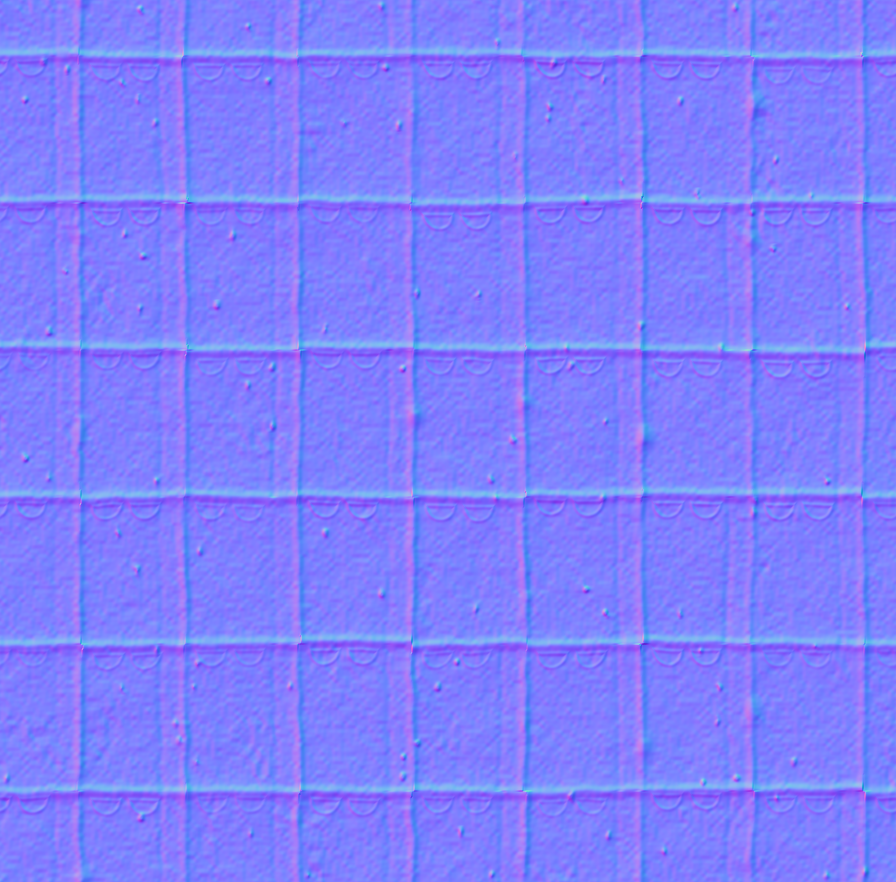
Give the GLSL for this texture map, as a Shadertoy shader.

```glsl
// Tiling normal map of worn roof tiles: 8 columns by 6 rows with paired scallops under each lip.

const vec2  TILES = vec2(8.0, 6.0);
const float TILE_HEIGHT = 1.3125;             // lengths are in column widths
const vec2  JOINT_ORIGIN = vec2(0.688, 0.619);
const float COLUMN_JITTER = 0.09;
const float SEAM_SLANT = 0.07;
const float LINE_JITTER = 0.045;
const float SEAM_DEPTH = 0.020;
const float LIP_DEPTH = 0.031;
const float FOLD_HEIGHT = 0.008;
const float FOLD_OFFSET = 0.21;
const float SCALLOP_RADIUS = 0.125;
const float SCALLOP_DEPTH = 0.0055;
const float GRAIN = 0.0050;
const float LUMP_CHANCE = 0.20;
const float CHIP_CHANCE = 0.04;
const float MIN_STEP = 0.009;                 // slope sampling distance

float hash(vec2 p) {
    vec3 q = fract(p.xyx * 0.1031);
    q += dot(q, q.yzx + 33.33);
    return fract((q.x + q.y) * q.z);
}

// Random value per tile, wrapped at the canvas edges
float tileHash(vec2 id, float seed) {
    return hash(mod(id, TILES) + seed * vec2(17.0, 29.0));
}

// Value noise that wraps after a whole number of cells
float noise(vec2 p, vec2 period) {
    vec2 i = floor(p), f = fract(p);
    f = f * f * (3.0 - 2.0 * f);
    vec2 a = mod(i, period), b = mod(i + 1.0, period);
    return mix(mix(hash(a), hash(vec2(b.x, a.y)), f.x),
               mix(hash(vec2(a.x, b.y)), hash(b), f.x), f.y) - 0.5;
}

float tiledNoise(vec2 uv, vec2 cells) { return noise(uv * cells, cells); }

float bell(float d, float width) { return exp(-d * d / (width * width)); }

// Sideways drift of a vertical seam
float seamShift(float seam, vec2 g) {
    float column = (tileHash(vec2(seam, 0.0), 1.0) - 0.5) * COLUMN_JITTER;
    float slant = (tileHash(vec2(seam, floor(g.y)), 2.0) - 0.5) * SEAM_SLANT;
    float wobble = noise(vec2(seam, g.y * 6.0), TILES * vec2(1.0, 6.0));
    return column + slant * (fract(g.y) - 0.5) + 0.025 * wobble;
}

// Plaster grain, streaks, rough patches and chips
float surface(vec2 uv) {
    float fine = tiledNoise(uv, vec2(200.0, 196.0));
    float h = GRAIN * fine + 0.006 * tiledNoise(uv, vec2(88.0, 84.0));
    h += 0.010 * tiledNoise(uv, vec2(26.0, 24.0));
    h += 0.004 * tiledNoise(uv, vec2(80.0, 14.0));
    float patchy = smoothstep(0.22, 0.42, tiledNoise(uv, vec2(34.0, 12.0)));
    h += 0.014 * patchy * tiledNoise(uv, vec2(130.0, 90.0));

    vec2 cells = vec2(48.0, 47.0), c = uv * cells;
    vec2 id = mod(floor(c), cells);
    vec2 jitter = vec2(hash(id + 71.0), hash(id + 113.0)) - 0.5;
    float d = length((fract(c) - 0.5 - 0.4 * jitter) * vec2(1.3, 0.9)) + 0.12 * fine;
    return h - 0.016 * step(hash(id + 37.0), CHIP_CHANCE) * bell(d, 0.17);
}

float height(vec2 p) {
    vec2 uv = p / (TILES * vec2(1.0, TILE_HEIGHT));
    vec2 g = uv * TILES - JOINT_ORIGIN;

    // Tile between its two drifting seams
    float seam = round(g.x), row = floor(g.y), line = round(g.y);
    float col = seam - step(g.x, seam + seamShift(seam, g));
    float fromLeft = g.x - col - seamShift(col, g);
    float fromRight = g.x - col - 1.0 - seamShift(col + 1.0, g);
    bool nearLeft = fromLeft < -fromRight;
    float dx = nearLeft ? fromLeft : fromRight;
    vec2 seamId = vec2(nearLeft ? col : col + 1.0, row);
    vec2 lineId = vec2(col, line);

    // Horizontal lip, tilted and bent a little on each tile
    float tilt = (tileHash(lineId, 3.0) - 0.5) * 0.05;
    float dy = (g.y - line) * TILE_HEIGHT - (tileHash(lineId, 4.0) - 0.5) * LINE_JITTER
             - tilt * (fromLeft - 0.5) - 0.02 * tiledNoise(uv, vec2(40.0, 12.0));
    float above = 0.75 * bell(dy, 0.043) + 0.25 * bell(dy, 0.13);
    float below = 0.70 * bell(dy, 0.050) + 0.30 * bell(dy, 0.30);
    float h = surface(uv) - LIP_DEPTH * (dy > 0.0 ? above : below);

    // Vertical seam, softer on its left side
    float wear = 0.9 + 0.7 * noise(vec2(seamId.x, g.y * 5.0), TILES * vec2(1.0, 5.0));
    float groove = bell(dx, dx < 0.0 ? 0.043 : 0.034);
    h -= SEAM_DEPTH * wear * (0.85 * groove + 0.15 * bell(dx, 0.13));

    // Swollen spots along some seams
    float lumpY = (fract(g.y) - mix(0.2, 0.8, tileHash(seamId, 5.0))) * TILE_HEIGHT;
    float lump = step(tileHash(seamId, 6.0), LUMP_CHANCE);
    h -= 0.026 * lump * bell(dx - 0.02, 0.065) * bell(lumpY, 0.085);

    // Faint raised fold beside the right seam
    float fold = mix(0.25, 1.0, tileHash(vec2(col, row), 7.0));
    h += FOLD_HEIGHT * fold * bell(fromRight + FOLD_OFFSET, 0.035);

    // Two half-round imprints hanging below the lip
    float drop = mix(0.045, 0.095, tileHash(lineId, 8.0));
    vec2 s = vec2(abs(fromLeft - 0.41) - 0.17, dy + drop);
    float outline = max(length(s) - SCALLOP_RADIUS, s.y);
    return h - SCALLOP_DEPTH * mix(0.6, 1.1, tileHash(lineId, 9.0)) * bell(outline, 0.018);
}

void mainImage(out vec4 fragColor, in vec2 fragCoord) {
    vec2 p = fragCoord / iResolution.xy * TILES * vec2(1.0, TILE_HEIGHT);
    vec2 e = vec2(max(MIN_STEP, 0.5 * TILES.x / iResolution.x), 0.0);
    vec2 slope = vec2(height(p - e.xy) - height(p + e.xy),
                      height(p + e.yx) - height(p - e.yx)) / (2.0 * e.x);
    vec3 normal = normalize(vec3(slope, 1.0));
    fragColor = vec4(0.5 + 0.5 * normal, 1.0);
}
```
